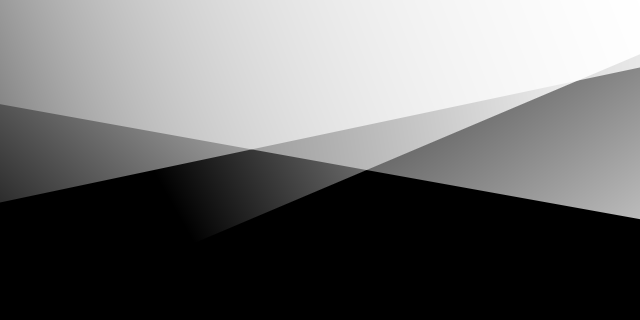
This background is drawn by a Shadertoy shader. Its source:

```glsl
// Coverage of the half plane above the line y = height + slope * x
float above(vec2 p, float height, float slope) {
    float distanceToLine = (p.y - height - slope * p.x) / sqrt(1.0 + slope * slope);
    return clamp(distanceToLine * iResolution.y + 0.5, 0.0, 1.0);
}

// Linear grey ramp
float ramp(vec2 p, float base, vec2 slope) {
    return clamp(base + dot(p, slope), 0.0, 1.0);
}

void mainImage(out vec4 fragColor, in vec2 fragCoord) {
    vec2 p = fragCoord / iResolution.xy * vec2(2.0, 1.0);

    // Three crossing edges
    float overFalling = above(p, 0.6745, -0.1797);
    float overRising = above(p, 0.3672, 0.211);
    float overSteep = above(p, -0.0165, 0.4235);

    // Shade of each facet
    float sky = min(1.03 - 0.46 * exp(-1.3 * (p.x + 0.4 * (p.y - 0.85))), 1.0);
    float leftWedge = ramp(p, -0.01, vec2(0.46, 0.5));
    float middleWedge = ramp(p, 0.355, vec2(0.3, 0.05));
    float darkWedge = ramp(p, -0.46, vec2(0.62, 0.35));
    float rightWedge = ramp(p, 0.267, vec2(0.3, -0.42));
    float sliver = ramp(p, 0.55, vec2(0.18, 0.0));

    // Combine the facets on both sides of the steep edge
    float upper = mix(middleWedge, sky, overRising);
    float lower = mix(darkWedge, leftWedge, overRising);
    float front = overFalling * mix(rightWedge, sliver, overRising);
    float grey = mix(front, mix(lower, upper, overFalling), overSteep);

    fragColor = vec4(vec3(grey), 1.0);
}
```
